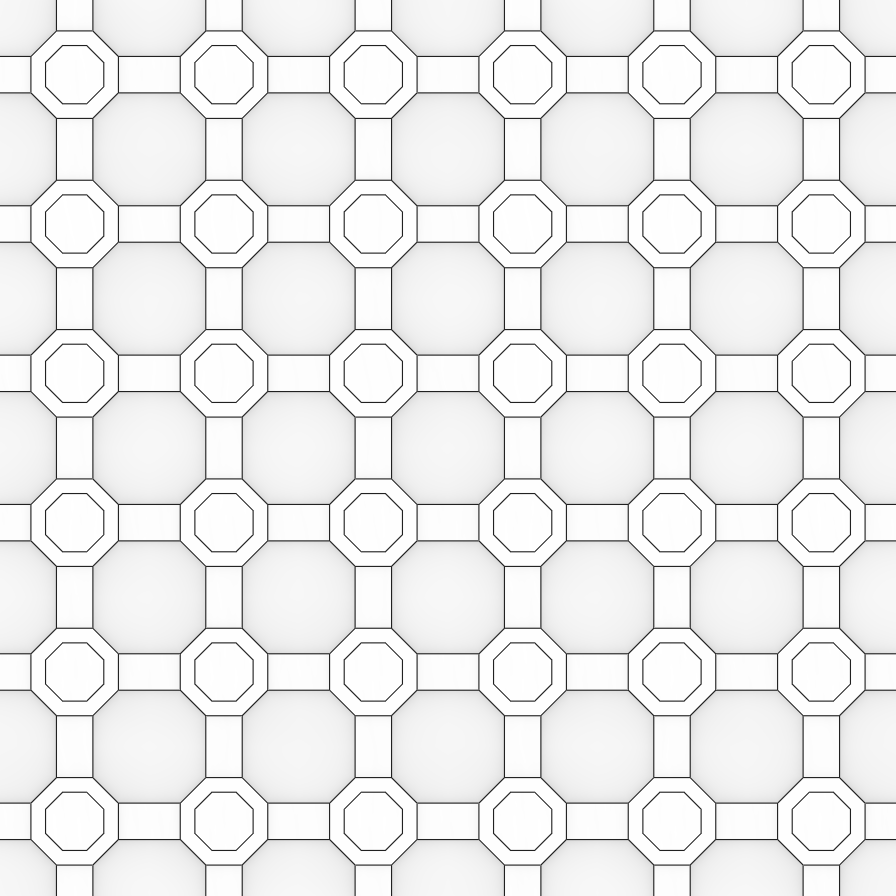
Write a Shadertoy shader that draws this pattern.

```glsl
// White octagonal studs joined by flat bars over softly shaded recessed panels.
#define REPEATS 6.0
#define STUD_RADIUS 0.293
#define CAP_RADIUS 0.195
#define BAR_HALF_WIDTH 0.122
#define LINE_WIDTH 0.0076
#define INK vec3(0.13)
#define FACE_LIGHT 0.992
#define PANEL_LIGHT 0.971
#define CONTACT_SHADOW 0.065
#define WIDE_SHADOW 0.036
#define GRAIN 0.003

const float TAU = 6.2831853;

// Signed distance to the flat sides of a regular octagon; q is folded to one quadrant.
float octagon(vec2 q, float radius) {
    return max(max(q.x, q.y), (q.x + q.y) * 0.70711) - radius;
}

// Share of a pixel covered by a line, exact even for lines thinner than a pixel.
float lineCover(float d, float pixel) {
    float halfLine = 0.5 * LINE_WIDTH;
    float span = min(d + 0.5 * pixel, halfLine) - max(d - 0.5 * pixel, -halfLine);
    return clamp(span / pixel, 0.0, 1.0);
}

float fillCover(float d, float pixel) {
    return clamp(0.5 - d / pixel, 0.0, 1.0);
}

// Faint upright streaks; whole frequencies make them wrap at the canvas edges.
float streaks(vec2 uv) {
    float sum = 0.0;
    for (float i = 1.0; i <= 4.0; i++) {
        float bend = 1.5 * sin(TAU * (5.0 * i * uv.y + 2.0 * uv.x) + i);
        sum += sin(TAU * (37.0 * i * uv.x + 3.0 * i * uv.y) + bend) / i;
    }
    return 0.5 * sum;
}

// Slow, wrapping drift of brightness between panels.
float drift(vec2 uv) {
    return sin(TAU * (4.0 * uv.x + 3.0 * uv.y) + 1.2 * sin(TAU * 5.0 * uv.y))
         * sin(TAU * (5.0 * uv.y - 2.0 * uv.x));
}

void mainImage(out vec4 fragColor, in vec2 fragCoord) {
    vec2 uv = fragCoord / iResolution.xy;
    float pixel = REPEATS / min(iResolution.x, iResolution.y);
    vec2 q = abs(fract(uv * REPEATS) - 0.5);

    float stud = octagon(q, STUD_RADIUS);
    float cap = octagon(q, CAP_RADIUS);
    vec2 sides = q - BAR_HALF_WIDTH;
    float bar = min(sides.x, sides.y);

    // Recessed panel, darkened towards the raised frame
    float gap = max(min(bar, stud), 0.0);
    vec3 reach = exp(-max(vec3(sides, stud), 0.0) / 0.12);
    float panel = PANEL_LIGHT - CONTACT_SHADOW * exp(-gap / 0.028)
                - WIDE_SHADOW * (reach.x + reach.y + reach.z) * 0.8
                + 0.004 * drift(uv);

    // Bars catch a little shade beside the studs
    float grain = GRAIN * streaks(uv);
    float barFace = FACE_LIGHT + grain - 0.045 * exp(-max(stud, 0.0) / 0.025);
    float studFace = FACE_LIGHT + 0.004 + grain * fillCover(cap, pixel);

    float shade = mix(panel, barFace, fillCover(bar, pixel));
    shade = mix(shade, studFace, fillCover(stud, pixel));

    // Outlines
    float ink = lineCover(bar, pixel) * (1.0 - fillCover(stud, pixel));
    ink = max(ink, lineCover(stud, pixel));
    ink = max(ink, lineCover(cap, pixel));
    fragColor = vec4(mix(vec3(shade), INK, ink), 1.0);
}
```
